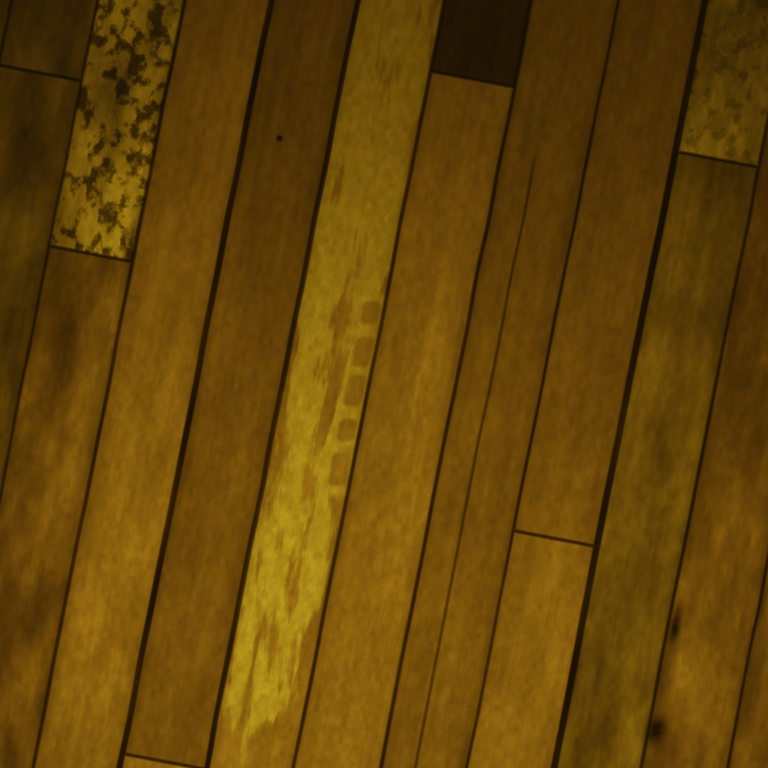
This texture is drawn by a WebGL 1 fragment shader. Its source:

```glsl
precision highp float;
// Slanted worn wooden floorboards in amber light, one of them with flaking paint.
uniform vec2 u_resolution;

const float SLANT = 0.197;   // sideways drift of the seams
const float BOARD = 0.113;   // board width

float hash(vec2 p) {
  return fract(sin(dot(p, vec2(127.1, 311.7))) * 43758.5);
}

float noise(vec2 p) {
  vec2 i = floor(p), f = fract(p);
  f = f * f * (3.0 - 2.0 * f);
  return mix(mix(hash(i), hash(i + vec2(1, 0)), f.x),
             mix(hash(i + vec2(0, 1)), hash(i + vec2(1, 1)), f.x), f.y);
}

float fbm(vec2 p) {
  float sum = 0.0, amp = 0.533;
  for (int i = 0; i < 4; i++) {
    sum += amp * noise(p);
    p = p * 2.03 + 17.3;
    amp *= 0.5;
  }
  return sum;
}

// Per board: end joint position, tone above it, tone below it, right seam width.
vec4 board(float n) {
  if (n < 0.5) return vec4(0.085, 0.38, 0.38, 0.0);
  if (n < 1.5) return vec4(0.308, 0.62, 0.43, 0.001);
  if (n < 2.5) return vec4(2.0, 0.52, 0.52, 0.004);
  if (n < 3.5) return vec4(0.951, 0.42, 0.54, 0.003);
  if (n < 4.5) return vec4(2.0, 0.51, 0.51, 0.001);
  if (n < 5.5) return vec4(-0.014, 0.22, 0.51, 0.001);
  if (n < 6.5) return vec4(2.0, 0.44, 0.44, 0.0);
  if (n < 7.5) return vec4(0.564, 0.46, 0.51, 0.005);
  if (n < 8.5) return vec4(0.030, 0.56, 0.43, 0.0005);
  return vec4(2.0, 0.46, 0.46, 0.0);
}

float stroke(float d, float width, float soft) {
  return 1.0 - smoothstep(width * 0.5, width * 0.5 + soft, abs(d));
}

// A row of rounded bare patches left inside a painted strip.
float barePatches(vec2 q) {
  float patches = 0.0;
  for (int i = 0; i < 5; i++) {
    float k = float(i);
    vec2 halfSize = vec2(0.004, 0.004 + 0.010 * hash(vec2(k, 4.0)));
    vec2 d = abs(q - vec2(0.562, 0.407 + 0.051 * k)) - halfSize;
    float dist = length(max(d, 0.0)) + min(max(d.x, d.y), 0.0);
    patches = max(patches, 1.0 - smoothstep(0.004, 0.011, dist));
  }
  return patches;
}

void main() {
  vec2 p = gl_FragCoord.xy / u_resolution;
  float soft = 0.0025 + 1.0 / u_resolution.y;
  float down = 1.0 - p.y;

  // Coordinates across and along the boards
  float s = p.x + SLANT * down + 0.002 * (noise(vec2(down * 14.0, p.x * 8.0)) - 0.5);
  float t = down - 0.19 * p.x;
  float u = (s - 0.014) / BOARD;
  float n = floor(u), across = fract(u);
  vec4 b = board(n);
  float below = step(b.x, t);
  float tone = mix(b.y, b.z, below);
  vec2 seed = vec2(n * 13.7, n * 5.1 + below * 31.0);

  // Grain, stains and fine roughness
  float grain = fbm(vec2(s * 100.0, t * 7.0) + seed);
  float stain = fbm(vec2(s * 30.0, t * 10.0) + seed);
  float rough = fbm(vec2(s * 150.0, t * 90.0));
  float worn = smoothstep(2.7, 3.3, abs(n - 4.5));
  tone *= 0.79 + 0.20 * grain + 0.22 * rough;
  tone *= 1.0 + (0.25 + 0.6 * worn) * (stain - 0.5);

  // Flaking paint on the middle board
  float chip = fbm(vec2(s * 60.0, t * 13.0));
  float wear = 0.28 + 0.22 * smoothstep(0.2, 0.55, down) * smoothstep(0.12, 0.42, abs(across - 0.4))
             + 0.16 * smoothstep(0.25, 0.5, down) * stroke(across - 0.55, 0.05, 0.15)
             + 0.2 * smoothstep(0.82, 1.0, across) + 0.2 * smoothstep(0.8, 1.0, down);
  float paint = smoothstep(wear - 0.08, wear + 0.12, chip);
  float strip = stroke(s - 0.562, 0.028, 0.008) * stroke(down - 0.515, 0.25, 0.015);
  paint = max(paint, strip * 0.9) * (1.0 - 0.9 * barePatches(vec2(s, down)));
  paint *= stroke(n - 4.0, 0.5, 0.1);
  tone = mix(tone, 0.62 * (0.88 + 0.24 * rough), paint);

  // Pitted pale ends of two other boards
  float pale = step(0.55, b.y) * (1.0 - below);
  float pits = smoothstep(0.45, 0.75, fbm(vec2(s * 90.0, t * 70.0)));
  tone *= 1.0 - (n < 4.0 ? 0.55 : 0.25) * pale * pits;

  // Dark knots and a nail hole
  for (int i = 0; i < 2; i++) {
    float k = float(i);
    vec2 d = (vec2(s, down) - vec2(1.041, 0.814 + 0.137 * k)) / vec2(0.007 + 0.005 * k, 0.024 - 0.008 * k);
    tone *= 1.0 - 0.7 * exp(-dot(d, d)) * (0.5 + rough);
  }
  tone *= 1.0 - 0.6 * stroke(length(p - vec2(0.364, 0.82)), 0.004, soft);

  // Seams, end joints and one lengthwise split
  float edge = floor(u + 0.5);
  float seamDist = abs(u - edge) * BOARD;
  float seamWidth = board(edge - 1.0).w;
  float seam = stroke(seamDist, seamWidth, soft) * (0.72 + 40.0 * seamWidth);
  seam *= 0.8 + 0.3 * noise(vec2(edge * 7.0, down * 9.0));
  float joint = 0.75 * stroke(t - b.x, 0.0005, soft);
  float split = 0.5 * stroke(s - 0.737, 0.0, soft) * smoothstep(0.18, 0.24, down);
  tone *= 1.0 - 0.22 * exp(-seamDist / 0.006);
  tone = mix(tone, 0.10, clamp(max(seam, max(joint, split)), 0.0, 0.97));

  // Light pooled low and left of centre, then amber colouring
  vec2 lamp = (vec2(p.x, down) - vec2(0.42, 0.85)) * vec2(1.2, 1.3);
  float v = tone * (0.42 + 0.68 * exp(-dot(lamp, lamp)));
  float olive = max(max(paint, pale), 0.7 * stroke(abs(n - 4.0) - 4.0, 0.5, 0.1));
  gl_FragColor = vec4(v, v * (0.60 + 0.33 * v * v + 0.06 * olive), 0.01 + 0.27 * v * v * v, 1.0);
}
```
